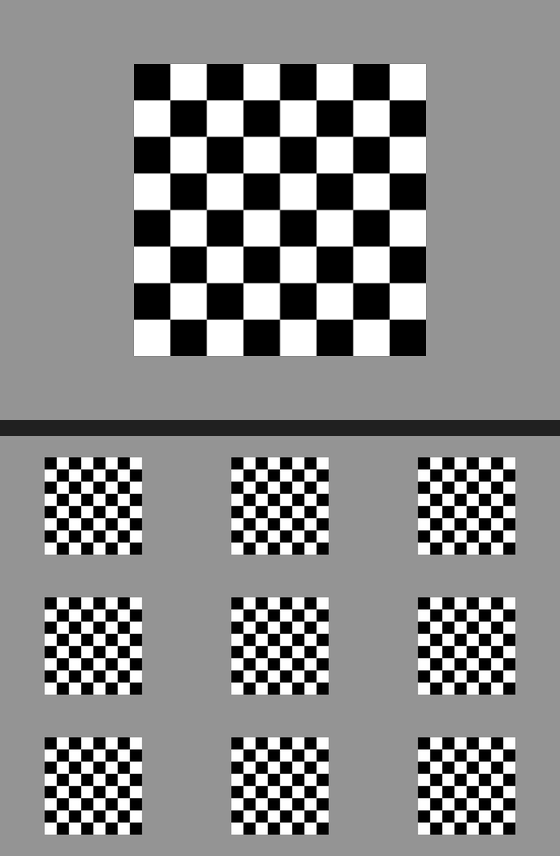
Top, the tile; bottom, the same tile 3 across and 3 down.
Write a WebGL 1 fragment shader that draws this pattern.

```glsl
precision highp float;
// A black and white checkerboard of eight by eight squares, centred on plain grey.

uniform vec2 u_resolution;

const float SQUARES = 8.0;         // squares along each side of the board
const float BOARD_SIZE = 0.6967;   // side of the board, in canvas heights
const float EDGE_PIXELS = 1.5;     // width of the blend between squares
const vec3 GROUND = vec3(0.58);
const vec3 DARK = vec3(0.0);
const vec3 LIGHT = vec3(1.0);

// Signed distance to the nearest whole number, positive in even intervals
vec2 alternatingDistance(vec2 p) {
  return 0.5 - abs(mod(p + 0.5, 2.0) - 1.0);
}

// 0 in dark squares, 1 in light ones, blended over the given width
float checker(vec2 p, float blendWidth) {
  vec2 side = clamp(2.0 * alternatingDistance(p) / blendWidth, -1.0, 1.0);
  return 0.5 + 0.5 * side.x * side.y;
}

// Coverage of a centred square, smoothed over one pixel
float squareMask(vec2 p, float halfSize, float pixel) {
  vec2 coverage = clamp((halfSize - abs(p)) / pixel + 0.5, 0.0, 1.0);
  return coverage.x * coverage.y;
}

void main() {
  // Canvas heights, measured from the centre
  float pixel = 1.0 / u_resolution.y;
  vec2 p = (gl_FragCoord.xy - 0.5 * u_resolution) * pixel;

  // Squares, counted from the centre of the board
  float squareSize = BOARD_SIZE / SQUARES;
  float light = checker(p / squareSize, EDGE_PIXELS * pixel / squareSize);
  vec3 board = mix(DARK, LIGHT, light);

  // The grey surround is flat, so opposite canvas edges join
  float mask = squareMask(p, 0.5 * BOARD_SIZE, pixel);
  gl_FragColor = vec4(mix(GROUND, board, mask), 1.0);
}
```
